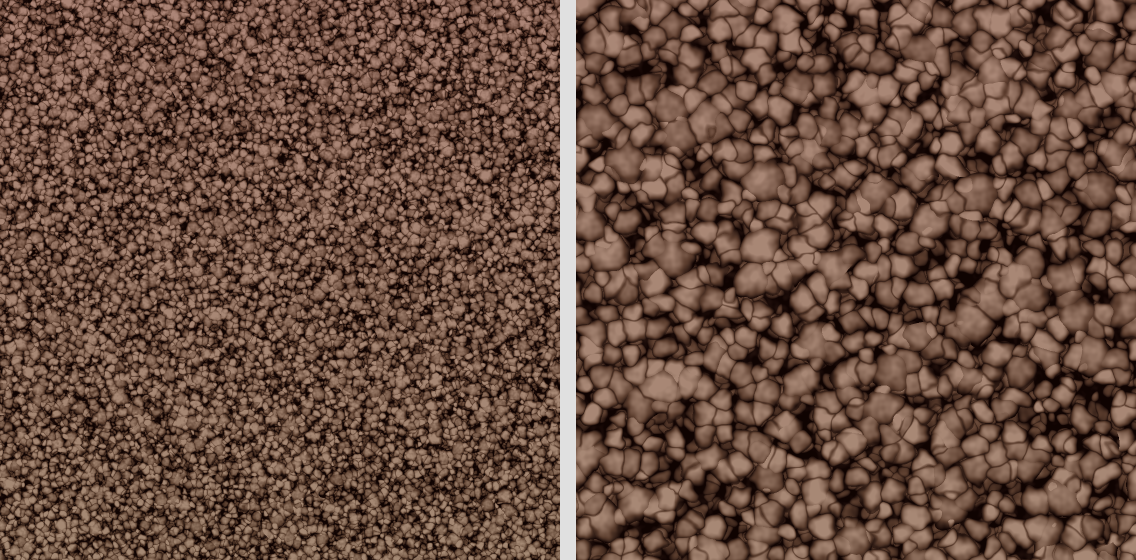
Left: the whole. Right: its middle third, enlarged.
Reproduce this texture procedurally as a WebGL 1 fragment shader.

```glsl
precision highp float;
// Crumbly brown soil: packed irregular grains of several sizes with dark crevices.

uniform vec2 u_resolution;

const vec3 CREVICE_COLOR = vec3(0.06, 0.01, 0.005);
const vec3 SOIL_COLOR = vec3(0.36, 0.24, 0.18);
const vec3 CREST_COLOR = vec3(0.66, 0.53, 0.46);
const vec2 LIGHT_DIRECTION = vec2(-0.4, 0.9);

vec3 hash3(vec2 p) {
  vec3 q = fract(p.xyx * vec3(0.1031, 0.1030, 0.0973));
  q += dot(q, q.yxz + 33.33);
  return fract((q.xxy + q.yzz) * q.zyx);
}

float cornerGradient(vec2 corner, vec2 offset) {
  float angle = 6.2832 * hash3(corner).x;
  return dot(vec2(cos(angle), sin(angle)), offset);
}

// Gradient noise, roughly -0.7 to 0.7
float gradientNoise(vec2 p) {
  vec2 i = floor(p);
  vec2 f = p - i;
  vec2 u = f * f * f * (f * (f * 6.0 - 15.0) + 10.0);
  vec2 e = vec2(1.0, 0.0);
  float low = mix(cornerGradient(i, f), cornerGradient(i + e.xy, f - e.xy), u.x);
  float high = mix(cornerGradient(i + e.yx, f - e.yx), cornerGradient(i + e.xx, f - e.xx), u.x);
  return mix(low, high, u.y);
}

vec2 warp(vec2 p, float frequency, float amount) {
  vec2 q = p * frequency;
  return p + amount * vec2(gradientNoise(q), gradientNoise(q + 57.3));
}

// One layer of scattered domes: x = height of the top grain, y = its shade
vec2 grainLayer(vec2 p, float cells, vec2 radiusRange, float presence, float seed) {
  vec2 q = p * cells;
  vec2 base = floor(q);
  float top = 0.0;
  float second = 0.0;
  float shade = 0.0;
  for (int y = -1; y <= 1; y++) {
    for (int x = -1; x <= 1; x++) {
      vec2 cell = base + vec2(float(x), float(y));
      vec3 place = hash3(cell + seed);
      vec3 look = hash3(cell + seed + 311.7);
      float radius = mix(radiusRange.x, radiusRange.y, place.z);
      vec2 offset = (q - cell - place.xy) / radius;
      float d = length(offset);
      float height = (1.0 - d * d) * mix(0.6, 1.0, look.x) * step(look.y, presence);
      if (height > top) {
        second = top;
        top = height;
        shade = mix(0.76, 1.08, look.z) * (1.0 - d * d * d);
        shade += 0.12 * dot(offset, LIGHT_DIRECTION);
      } else {
        second = max(second, height);
      }
    }
  }
  // Darken the seams where two grains meet
  shade *= mix(0.62, 1.0, smoothstep(0.0, 0.25, top - second));
  return vec2(top, shade);
}

float soilTone(vec2 p) {
  vec2 bent = warp(warp(p, 60.0, 0.005), 140.0, 0.003);
  float clumping = gradientNoise(p * 11.0 + 4.0);

  vec2 crumbs = grainLayer(bent, 150.0, vec2(0.4, 0.75), 0.9, 19.0);
  vec2 fine = grainLayer(bent, 80.0, vec2(0.4, 0.78), 0.95, 173.0);
  vec2 coarse = grainLayer(bent, 44.0, vec2(0.3, 0.62), 0.5 + 0.5 * clumping, 401.0);

  // Larger grains lie over smaller ones
  float tone = 0.55 * crumbs.y;
  tone = mix(tone, max(fine.y, 0.5 * tone), step(0.02, fine.x));
  tone = mix(tone, coarse.y, step(fine.x * 0.75 + 0.05, coarse.x));

  // Rough grain surfaces and broad patches
  float roughness = gradientNoise(p * 150.0 + 9.0) + 0.8 * gradientNoise(p * 260.0 + 31.0);
  return tone + 0.16 * roughness + 0.06 * gradientNoise(p * 5.0) + 0.05 * clumping;
}

vec3 soilColor(float tone) {
  float t = clamp(tone, 0.0, 1.0);
  vec3 lower = mix(CREVICE_COLOR, SOIL_COLOR, min(t * 2.0, 1.0));
  return mix(lower, CREST_COLOR, max(t * 2.0 - 1.0, 0.0));
}

void main() {
  float extent = min(u_resolution.x, u_resolution.y);
  vec3 color = vec3(0.0);
  // Average four samples to smooth the edges
  for (int y = 0; y < 2; y++) {
    for (int x = 0; x < 2; x++) {
      vec2 shift = 0.5 * vec2(float(x), float(y)) - 0.25;
      color += 0.25 * soilColor(soilTone((gl_FragCoord.xy + shift) / extent));
    }
  }
  // Slightly redder towards the top
  float rise = gl_FragCoord.y / u_resolution.y - 0.5;
  color *= 1.0 + rise * vec3(0.05, -0.03, 0.03);
  gl_FragColor = vec4(color, 1.0);
}
```
